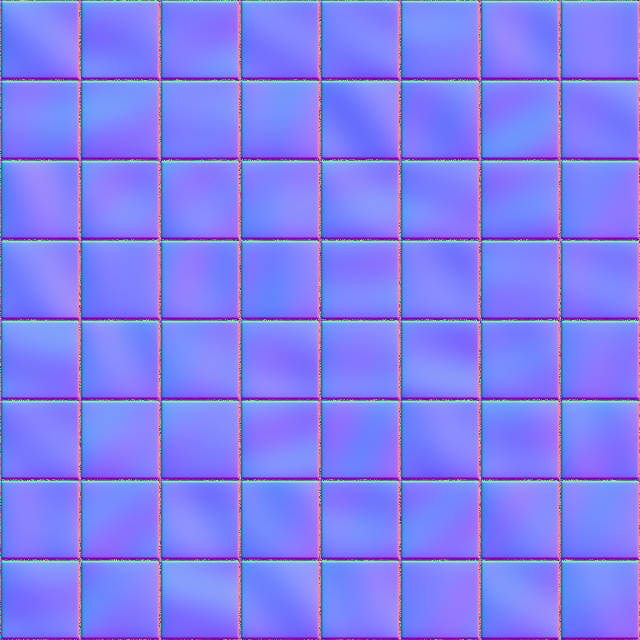
A WebGL 1 fragment shader for this texture map:

```glsl
precision highp float;
// Tangent-space normal map of an 8 by 8 grid of glazed square tiles.
// Each tile is a softly domed, rippled slope with a steep rounded bevel;
// the thin grout is grainy. Slopes become normals, averaged per pixel.
uniform vec2 u_resolution;

vec2 hash2(vec2 p) {
  vec2 s = vec2(dot(p, vec2(127.1, 311.7)), dot(p, vec2(269.5, 183.3)));
  return fract(sin(s) * 43758.5);
}

// Gentle uneven glaze: three plane waves, turned differently on each tile
vec2 rippleSlope(vec2 p, vec2 tile) {
  vec2 slope = vec2(0.0);
  for (int i = 0; i < 3; i++) {
    float k = float(i);
    vec2 h = hash2(tile + 13.0 * k + 1.0) * 6.2832;
    vec2 dir = vec2(cos(h.x), sin(h.x));
    slope += dir * cos(dot(dir, p) * (4.0 + 1.7 * k) + h.y) * 0.085;
  }
  return slope;
}

// Grainy grout, leaning towards the lip of one neighbouring tile
vec2 groutSlope(vec2 uv, bool vertical) {
  vec2 grain = hash2(mod(floor(uv * 640.0), 640.0)) - 0.5;
  float wear = 0.6 + 0.4 * sin(6.2832 * (uv.x * 11.0 + uv.y * 7.0)
                               + 2.0 * sin(6.2832 * (uv.y * 17.0 - uv.x * 5.0)));
  vec2 lean = vertical ? vec2(1.3, 0.0) : vec2(0.0, -1.3);
  return lean + grain * 6.0 * wear;
}

vec3 surfaceNormal(vec2 uv) {
  vec2 grid = uv * 8.0;
  vec2 tile = mod(floor(grid), 8.0);
  vec2 p = fract(grid) - 0.5;
  vec2 side = vec2(p.x < 0.0 ? -1.0 : 1.0, p.y < 0.0 ? -1.0 : 1.0);

  // Rounded square: d is negative on the tile, positive in the grout
  vec2 q = abs(p) - 0.46;
  vec2 corner = max(q, 0.0);
  float reach = length(corner);
  float d = reach + min(max(q.x, q.y), 0.0) - 0.03;
  vec2 outward = side * corner / max(reach, 0.0001);

  // Dome, ripple and bevel
  vec2 slope = rippleSlope(p, tile);
  slope += side * 0.34 * exp(-13.0 * (0.5 - abs(p)));
  slope += outward * 6.0 * smoothstep(-0.025, -0.007, d);

  // Grout, flattening out where four tiles meet
  vec2 grout = groutSlope(uv, q.x > q.y);
  grout *= 1.0 - smoothstep(0.010, 0.018, d);
  slope = mix(slope, grout, smoothstep(-0.002, 0.003, d));
  return normalize(vec3(slope, 1.0));
}

void main() {
  // Average a 3 by 3 set of samples to smooth the fine lines
  vec3 sum = vec3(0.0);
  for (int j = 0; j < 3; j++) {
    for (int i = 0; i < 3; i++) {
      vec2 offset = (vec2(float(i), float(j)) - 1.0) / 3.0;
      sum += surfaceNormal(fract((gl_FragCoord.xy + offset) / u_resolution));
    }
  }
  gl_FragColor = vec4(sum / 9.0 * 0.5 + 0.5, 1.0);
}
```
